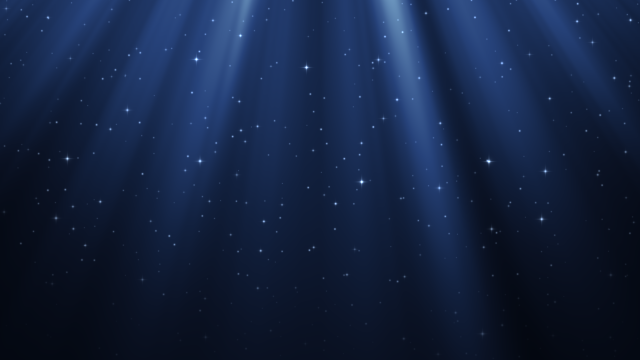
A Shadertoy shader for this background:

```glsl
// Shafts of blue light fan down through dark water among drifting sparkles.
// Each shaft is a Gaussian over the slope seen from a point above the canvas;
// the summed light picks a colour from a ramp, and hashed grids add the sparkles.

const vec3 ABYSS = vec3(0.008, 0.022, 0.050);
const vec3 NIGHT = vec3(0.040, 0.070, 0.140);
const vec3 NAVY  = vec3(0.070, 0.130, 0.250);
const vec3 ROYAL = vec3(0.150, 0.260, 0.480);
const vec3 STEEL = vec3(0.250, 0.380, 0.590);
const vec3 FOAM  = vec3(0.450, 0.620, 0.770);
const vec3 SPARK = vec3(0.750, 0.870, 1.000);

// Height of the point where the shafts meet, above the top edge
const float SOURCE_HEIGHT = 0.93;

// Shafts: slope, width, strength (negative for shadow), reach
const int SHAFT_COUNT = 12;
const vec4 SHAFTS[SHAFT_COUNT] = vec4[SHAFT_COUNT](
    vec4(-0.90, 0.080, 0.08, 0.40),
    vec4(-0.67, 0.100, 0.20, 0.45),
    vec4(-0.43, 0.075, 0.23, 0.68),
    vec4(-0.34, 0.030, 0.08, 0.60),
    vec4(-0.265, 0.055, 0.32, 0.78),
    vec4(-0.215, 0.015, 0.12, 0.30),
    vec4(-0.11, 0.060, 0.12, 0.80),
    vec4( 0.08, 0.050, 0.11, 0.80),
    vec4( 0.22, 0.047, 0.36, 0.98),
    vec4( 0.31, 0.030, -0.10, 1.20),
    vec4( 0.43, 0.085, 0.29, 0.75),
    vec4( 0.66, 0.080, 0.21, 0.50));

float hash(vec2 p) {
    vec3 q = fract(vec3(p.xyx) * 0.1031);
    q += dot(q, q.yzx + 33.33);
    return fract((q.x + q.y) * q.z);
}

float noise(float x) {
    float cell = floor(x);
    float f = smoothstep(0.0, 1.0, x - cell);
    return mix(hash(vec2(cell, 7.0)), hash(vec2(cell + 1.0, 7.0)), f);
}

float bell(float x, float width) {
    float r = x / width;
    return exp(-r * r);
}

// Light of all shafts at a given slope and depth below the top edge
float shaftLight(float slope, float depth) {
    float light = 0.0;
    for (int i = 0; i < SHAFT_COUNT; i++) {
        vec4 shaft = SHAFTS[i];
        light += shaft.z * bell(slope - shaft.x, shaft.y) * bell(depth, shaft.w);
    }
    // Fine streaks within the shafts
    float streaks = noise(slope * 28.0 + 40.0) + 0.6 * noise(slope * 67.0 + 90.0) - 0.8;
    light += 0.06 * streaks * bell(depth, 0.75);
    // Flares where the two strongest shafts enter
    float flare = 0.26 * bell(slope + 0.21, 0.05) + 0.25 * bell(slope - 0.20, 0.06);
    return light + flare * exp(-5.0 * depth);
}

vec3 waterColor(float light) {
    vec3 color = mix(ABYSS, NIGHT, clamp(light / 0.17, 0.0, 1.0));
    color = mix(color, NAVY, clamp((light - 0.17) / 0.16, 0.0, 1.0));
    color = mix(color, ROYAL, clamp((light - 0.33) / 0.27, 0.0, 1.0));
    color = mix(color, STEEL, clamp((light - 0.60) / 0.18, 0.0, 1.0));
    return mix(color, FOAM, clamp((light - 0.78) / 0.27, 0.0, 1.0));
}

// One sparkle per chosen grid cell; glint sets the strength of its halo and cross
float sparkles(vec2 p, float cellSize, float density, float radius, float glint, float seed) {
    vec2 cell = floor(p / cellSize);
    vec2 key = cell + seed;
    vec2 jitter = vec2(hash(key + 11.3), hash(key + 47.9));
    vec2 d = p - (cell + 0.15 + 0.7 * jitter) * cellSize;
    float present = step(hash(key), density);
    float power = hash(key + 83.1);
    float size = radius * mix(0.75, 1.2, power);
    float core = bell(length(d), size);
    float halo = 0.12 * bell(length(d), size * 2.4);
    float spikes = bell(d.x, size * 0.45) * bell(d.y, size * 3.0)
                 + bell(d.y, size * 0.45) * bell(d.x, size * 3.0);
    return present * mix(0.2, 1.0, power * power) * (core + glint * (halo + 0.3 * spikes));
}

void mainImage(out vec4 fragColor, in vec2 fragCoord) {
    vec2 p = fragCoord / iResolution.y;
    float aspect = iResolution.x / iResolution.y;
    float depth = 1.0 - p.y;
    float side = 2.0 * p.x / aspect - 1.0;
    float slope = side * 0.889 / (depth + SOURCE_HEIGHT);

    // Ambient water, darkest in the lower corners
    float shade = exp(-2.3 * side * side * depth);
    float ambient = 0.40 * exp(-1.0 * depth * depth) * shade;
    float light = ambient + shaftLight(slope, depth) * mix(1.0, shade, 0.35);
    vec3 color = waterColor(max(light, 0.0));

    // Sparkles thin out towards the bottom and the lower sides
    float crowd = (1.0 - 0.8 * smoothstep(0.6, 0.95, depth)) * mix(0.4, 1.0, shade);
    float stars = 0.65 * sparkles(p, 0.042, 0.34, 0.0023, 0.0, 3.0)
                + 0.75 * sparkles(p + 0.031, 0.073, 0.36, 0.0027, 0.25, 29.0)
                + 1.00 * sparkles(p + 0.057, 0.165, 0.34, 0.0036, 1.0, 61.0);
    color += SPARK * stars * crowd;

    fragColor = vec4(min(color, 1.0), 1.0);
}
```
